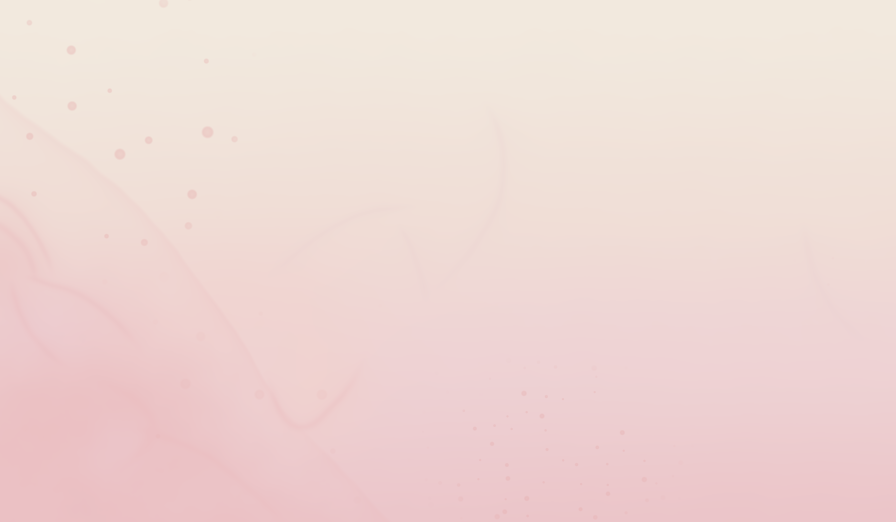
Reproduce this background procedurally as a WebGL 2 fragment shader.

```glsl
#version 300 es
precision highp float;
// Pale blush ink wash: cream to rose gradient, translucent fronts, thin veins and droplets.
uniform vec2 u_resolution;
out vec4 outColor;

const vec3 CREAM = vec3(0.948, 0.915, 0.871);
const vec3 SAND = vec3(0.940, 0.868, 0.838);
const vec3 BLUSH = vec3(0.933, 0.828, 0.833);
const vec3 ROSE = vec3(0.922, 0.770, 0.785);
const vec3 INK = vec3(0.918, 0.735, 0.745);
const vec3 PEACH = vec3(0.945, 0.825, 0.805);
const vec3 LILAC = vec3(0.925, 0.800, 0.825);
const vec3 DROP = vec3(0.900, 0.670, 0.670);

vec2 hash2(vec2 p) {
  vec3 q = fract(p.xyx * vec3(0.1031, 0.1030, 0.0973));
  q += dot(q, q.yzx + 33.33);
  return fract((q.xx + q.yz) * q.zy);
}

float gradAt(vec2 cell, vec2 offset) {
  return dot(hash2(cell + 71.0) * 2.0 - 1.0, offset);
}

float gradientNoise(vec2 p) {
  vec2 i = floor(p), f = fract(p);
  vec2 u = f * f * f * (f * (f * 6.0 - 15.0) + 10.0), e = vec2(1, 0);
  float low = mix(gradAt(i, f), gradAt(i + e, f - e), u.x);
  float high = mix(gradAt(i + e.yx, f - e.yx), gradAt(i + 1.0, f - 1.0), u.x);
  return mix(low, high, u.y);
}

float fbm(vec2 p) {
  float sum = 0.0, amp = 0.6;
  for (int i = 0; i < 4; i++) {
    sum += amp * gradientNoise(p);
    p = mat2(1.6, 1.2, -1.2, 1.6) * p + 7.3;
    amp *= 0.5;
  }
  return sum;
}

float glow(vec2 p, vec2 center, vec2 radius) {
  vec2 q = (p - center) / radius;
  return exp(-dot(q, q));
}

// Tapered soft stroke along a quadratic curve
float vein(vec2 p, vec2 a, vec2 b, vec2 c, float width) {
  float best = 1e3, along = 0.0;
  vec2 prev = a;
  for (int i = 1; i <= 14; i++) {
    float t = float(i) / 14.0;
    vec2 next = mix(mix(a, b, t), mix(b, c, t), t), s = next - prev;
    float h = clamp(dot(p - prev, s) / dot(s, s), 0.0, 1.0);
    float d = length(p - prev - s * h);
    if (d < best) { best = d; along = t + (h - 1.0) / 14.0; }
    prev = next;
  }
  float taper = smoothstep(0.0, 0.2, along) * smoothstep(1.0, 0.75, along);
  return taper * (0.6 * exp(-best * best / (width * width)) + 0.4 * exp(-best / (3.0 * width)));
}

// Height of the main ink front at a given x
float frontHeight(float x) {
  float bulge = 0.09 * sin(3.14159 * clamp(x / 0.54, 0.0, 1.0));
  return 0.80 - 1.07 * x + bulge + 0.02 * exp(-30.0 * x);
}

// One hashed droplet per cell, kept with the given chance
float droplets(vec2 p, float cell, float radius, float chance, float seed) {
  vec2 id = floor(p / cell), place = hash2(id + seed), kind = hash2(id + seed + 19.0);
  float r = radius * mix(0.35, 1.0, kind.y * kind.y);
  float d = length(p - (id + 0.2 + 0.6 * place) * cell);
  float soft = 0.7 / u_resolution.y + 0.12 * r;
  return step(kind.x, chance) * smoothstep(r + soft, r - soft, d) * (0.75 + 0.25 * d / r);
}

void main() {
  vec2 p = gl_FragCoord.xy / u_resolution.y;
  float cloud = fbm(p * 4.0), grain = fbm(p * 13.0 + 4.0);
  vec2 w = p + 0.02 * vec2(cloud, fbm(p * 4.0 + 20.0));

  // Vertical background gradient
  vec3 col = mix(ROSE, BLUSH, smoothstep(-0.05, 0.36, p.y));
  col = mix(col, SAND, smoothstep(0.30, 0.62, p.y));
  col = mix(col, CREAM, smoothstep(0.48, 1.02, p.y));

  // Soft pools outside the front
  col = mix(col, PEACH, 0.55 * glow(w, vec2(0.46, 0.40), vec2(0.30, 0.16)));
  col = mix(col, LILAC, 0.25 * glow(w, vec2(0.80, 0.20), vec2(0.25, 0.20)));
  col = mix(col, SAND, 0.25 * glow(w, vec2(0.78, 0.53), vec2(0.22, 0.20)));

  // Translucent ink body with its darker rim
  float depth = (frontHeight(w.x) - w.y) / 1.46;
  float inside = smoothstep(-0.004, 0.006, depth);
  float low = smoothstep(0.68, 0.15, p.y);
  col = mix(col, INK, inside * (0.06 + 0.34 * low * smoothstep(0.0, 0.25, depth)));
  col = mix(col, INK, inside * (0.20 + 0.10 * low) * exp(-max(depth, 0.0) / 0.016));
  col = mix(col, INK, 0.60 * glow(w, vec2(0.13, 0.21), vec2(0.20, 0.15)));
  col = mix(col, INK, 0.40 * glow(w, vec2(0.0, 0.49), vec2(0.07, 0.09)));
  col = mix(col, LILAC, 0.45 * glow(w, vec2(0.09, 0.37), vec2(0.10, 0.07)));
  col = mix(col, LILAC, 0.35 * glow(w, vec2(0.22, 0.14), vec2(0.07, 0.06)));
  col = mix(col, PEACH, 0.55 * glow(w, vec2(0.61, 0.26), vec2(0.09, 0.11)));

  // Veins inside the ink
  float veins = vein(w, vec2(-0.05, 0.63), vec2(0.07, 0.62), vec2(0.11, 0.46), 0.006);
  veins += vein(w, vec2(-0.04, 0.58), vec2(0.07, 0.55), vec2(0.07, 0.45), 0.008);
  veins += vein(w, vec2(0.03, 0.47), vec2(0.18, 0.46), vec2(0.29, 0.31), 0.007);
  veins += vein(w, vec2(0.02, 0.47), vec2(0.03, 0.35), vec2(0.15, 0.28), 0.007);
  veins += vein(w, vec2(0.16, 0.28), vec2(0.40, 0.20), vec2(0.20, 0.08), 0.010);
  veins += vein(w, vec2(0.24, 0.18), vec2(0.44, 0.15), vec2(0.57, -0.04), 0.007);
  veins += vein(w, vec2(0.51, 0.30), vec2(0.57, 0.04), vec2(0.71, 0.34), 0.007);
  col = mix(col, INK, 0.38 * min(veins, 1.0));

  // Faint wisps in the open area
  float wisps = vein(w, vec2(0.50, 0.45), vec2(0.63, 0.61), vec2(0.82, 0.61), 0.006);
  wisps += vein(w, vec2(0.76, 0.58), vec2(0.80, 0.50), vec2(0.82, 0.41), 0.006);
  wisps += vein(w, vec2(0.92, 0.82), vec2(1.05, 0.62), vec2(0.80, 0.42), 0.007);
  wisps += vein(w, vec2(1.54, 0.58), vec2(1.55, 0.42), vec2(1.68, 0.33), 0.008);
  col = mix(col, BLUSH - 0.02, 0.25 * wisps);

  // Droplets above the front and fine spray below
  float upper = glow(p, vec2(0.20, 0.76), vec2(0.26, 0.25));
  float drops = droplets(p, 0.085, 0.011, 0.55, 3.0) * smoothstep(0.15, 0.5, upper);
  drops += 0.5 * droplets(p, 0.11, 0.010, 0.45, 41.0) * glow(p, vec2(0.45, 0.18), vec2(0.30, 0.22));
  float sprayArea = glow(p, vec2(1.06, 0.13), vec2(0.22, 0.16));
  drops += droplets(p, 0.032, 0.005, 0.42, 8.0) * smoothstep(0.15, 0.6, sprayArea);
  drops += 0.4 * droplets(p, 0.06, 0.006, 0.6, 27.0) * glow(p, vec2(1.61, 0.48), vec2(0.06, 0.03));
  col = mix(col, DROP, 0.42 * min(drops, 1.0));

  // Mottled pigment, stronger within the ink
  col += (0.014 * cloud + 0.010 * grain) * vec3(0.3, 1.0, 0.9) * (0.25 + inside * low);
  outColor = vec4(col, 1.0);
}
```
